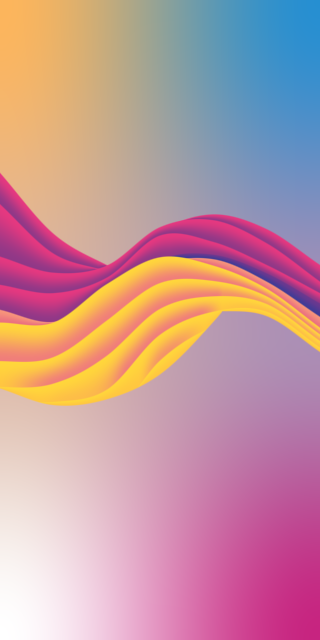
A Shadertoy shader for this background:

```glsl
// A twisted ribbon of magenta and yellow strands over a soft six-colour gradient.
// Each strand is the area below a spline; strands are composited front to back,
// shaded from their bright upper rim down to the next visible rim.

// Catmull-Rom spline through seven evenly spaced heights, x in 0..1
float spline(float x, float h[7]) {
    float s = clamp(x, 0.0, 0.9999) * 6.0;
    int i = int(s);
    float f = s - float(i);
    float b = h[i], c = h[i + 1];
    float a = i > 0 ? h[max(i - 1, 0)] : 2.0 * b - c;
    float d = i < 5 ? h[min(i + 2, 6)] : 2.0 * c - b;
    return b + 0.5 * f * (c - a + f * (2.0 * a - 5.0 * b + 4.0 * c - d
             + f * (3.0 * (b - c) + d - a)));
}

// Three rows of colour, blended across and then upward
vec3 backdrop(vec2 uv) {
    float across = smoothstep(0.0, 1.0, uv.x);
    vec3 low  = mix(vec3(1.0), vec3(0.78, 0.14, 0.50), across);
    vec3 mid  = mix(vec3(0.86, 0.72, 0.65), vec3(0.67, 0.56, 0.71), across);
    vec3 high = mix(vec3(0.99, 0.71, 0.36), vec3(0.15, 0.56, 0.82), across);
    vec3 col = mix(low, mid, smoothstep(0.0, 0.48, uv.y));
    return mix(col, high, smoothstep(0.48, 1.0, uv.y));
}

// Colour of a strand; t runs from its rim (0) to the next rim (1)
vec3 strandColor(int i, float t, float aboveBottom) {
    float fade = smoothstep(0.0, 1.0, t);
    if (i < 5) return mix(vec3(0.90, 0.22, 0.50), vec3(0.56, 0.22, 0.53), fade);
    if (i == 5) return mix(vec3(0.42, 0.22, 0.56), vec3(0.25, 0.23, 0.59), fade);
    if (i == 6) return mix(vec3(0.97, 0.58, 0.48), vec3(0.92, 0.44, 0.50), fade);
    vec3 base = mix(vec3(1.0, 0.78, 0.25), vec3(0.94, 0.49, 0.48),
                    smoothstep(0.0, 0.035, aboveBottom));
    return mix(vec3(1.0, 0.84, 0.23), base, fade);
}

void mainImage(out vec4 fragColor, in vec2 fragCoord) {
    vec2 uv = fragCoord / iResolution.xy;
    float x = uv.x, y = uv.y;
    float soft = 0.8 / iResolution.y;

    // Upper rims, back to front: magenta strands, indigo shadow, salmon fold
    float rim[12];
    rim[0] = spline(x, float[7](0.48, 0.48, 0.57, 0.639, 0.665, 0.642, 0.586));
    rim[1] = spline(x, float[7](0.73, 0.635, 0.586, 0.551, 0.505, 0.479, 0.453));
    rim[2] = spline(x, float[7](0.681, 0.604, 0.576, 0.545, 0.50, 0.475, 0.45));
    rim[3] = spline(x, float[7](0.599, 0.574, 0.585, 0.645, 0.656, 0.62, 0.56));
    rim[4] = spline(x, float[7](0.555, 0.542, 0.566, 0.632, 0.622, 0.586, 0.542));
    rim[5] = spline(x, float[7](0.45, 0.45, 0.531, 0.594, 0.602, 0.573, 0.526));
    rim[6] = spline(x, float[7](0.516, 0.497, 0.531, 0.586, 0.595, 0.56, 0.505));

    // Yellow strands fan out between two guide curves, spread wider at the left
    float upper = spline(x, float[7](0.496, 0.496, 0.556, 0.598, 0.585, 0.549, 0.488));
    float lower = spline(x, float[7](0.375, 0.372, 0.391, 0.477, 0.513, 0.513, 0.457));
    float spread = 0.19 * (1.0 - smoothstep(0.0, 0.4, x));
    for (int k = 0; k < 5; k++) {
        float part = float(k) / 3.0;
        rim[7 + k] = mix(upper, lower, part + spread * max(sin(3.14159 * part), 0.0));
    }

    // Underside: a rounded belly meeting the trailing tail
    float belly = spline(x, float[7](0.393, 0.367, 0.376, 0.415, 0.497, 0.60, 0.70));
    float tail  = spline(x, float[7](0.52, 0.52, 0.52, 0.514, 0.514, 0.506, 0.45));
    float bottom = min(belly, tail);

    // Composite from the front strand to the back one
    vec3 ribbon = vec3(0.0);
    float covered = 0.0, next = bottom;
    for (int i = 11; i >= 0; i--) {
        float t = clamp((rim[i] - y) / max(rim[i] - next, 0.003), 0.0, 1.0);
        float slope = abs(dFdx(rim[i])) * 0.6;
        float alpha = smoothstep(-soft - slope, soft + slope, rim[i] - y);
        ribbon += (1.0 - covered) * alpha * strandColor(i, t, next - bottom);
        covered += (1.0 - covered) * alpha;
        next = max(next, rim[i]);
    }

    float edge = soft + 0.6 * abs(dFdx(bottom));
    float inside = smoothstep(-edge, edge, y - bottom);
    vec3 col = mix(backdrop(uv), ribbon + (1.0 - covered) * backdrop(uv), inside);
    fragColor = vec4(col, 1.0);
}
```
